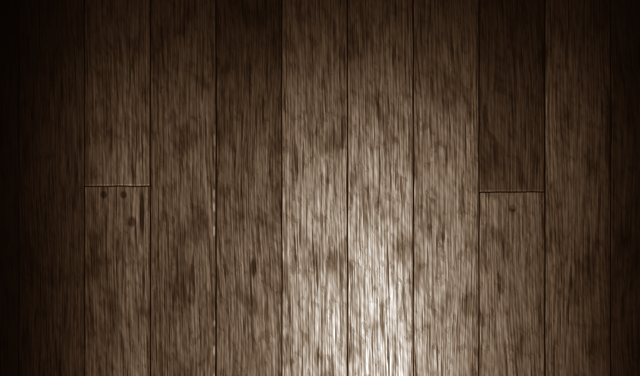
A Shadertoy shader for this texture:

```glsl
#define FIRST_SEAM 0.0295
#define PLANK_WIDTH 0.1027
#define SEAM_HALF 0.0008
#define GLOW_CENTER vec2(0.585, 0.08)
#define GLOW_SIZE vec2(0.18, 0.46)
#define GLOW_GAIN 0.31
#define ROOM_GAIN 0.38
#define GRAIN_FREQ 320.0
#define GRAIN_DEPTH 0.5
#define STAIN_DEPTH 0.2
#define WARM_CURVE vec3(1.0, 1.24, 1.52)

float hash(float n) { return fract(sin(n * 91.37 + 4.1) * 4375.85); }

vec2 gradient(vec2 cell) {
    float angle = 6.2832 * fract(sin(dot(cell, vec2(12.99, 78.23))) * 4375.85);
    return vec2(cos(angle), sin(angle));
}

float gradientNoise(vec2 p) {
    vec2 i = floor(p), f = fract(p);
    vec2 u = f * f * f * (f * (f * 6.0 - 15.0) + 10.0);
    float a = dot(gradient(i), f);
    float b = dot(gradient(i + vec2(1, 0)), f - vec2(1, 0));
    float c = dot(gradient(i + vec2(0, 1)), f - vec2(0, 1));
    float d = dot(gradient(i + vec2(1, 1)), f - vec2(1, 1));
    return mix(mix(a, b, u.x), mix(c, d, u.x), u.y);
}

// Vertical fibres; the shear staggers rows so no horizontal bands form
float fibre(vec2 p, float across, float along) {
    float x = p.x * across;
    return gradientNoise(vec2(x, p.y * along + 0.38 * x));
}

float fbm(vec2 p) {
    float sum = 0.0, gain = 1.0;
    for (int i = 0; i < 4; i++) {
        sum += gain * gradientNoise(p);
        p = vec2(p.x * 2.03, p.y * 2.03 + 0.4 * p.x) + 17.3;
        gain *= 0.65;
    }
    return sum;
}

// Soft ellipse: 1 inside, 0 outside
float spot(vec2 uv, vec2 center, vec2 radius) {
    return 1.0 - smoothstep(0.5, 1.2, length((uv - center) / radius));
}

float lighting(vec2 uv) {
    float sides = exp(-pow(abs(uv.x - 0.53) / 0.43, 4.0));
    float rise = mix(0.28, 1.0, 1.0 - smoothstep(0.5, 1.12, uv.y));
    vec2 g = (uv - GLOW_CENTER) / GLOW_SIZE;
    return ROOM_GAIN * sides * rise + GLOW_GAIN * exp(-dot(g, g));
}

float plankTone(float index, float y) {
    float tones[11] = float[11](0.8, 0.95, 1.15, 0.9, 0.84, 1.04, 1.06, 0.96, 0.9, 1.0, 0.8);
    float tone = tones[clamp(int(index) + 1, 0, 10)];
    if (index == 7.0) tone *= mix(1.0, 0.7, smoothstep(0.485, 0.493, y));
    if (index == 3.0) tone *= mix(1.0, 0.8, smoothstep(0.4, 0.9, y));
    return tone;
}

// Brightness factor of the wood surface, varied by plank seed
float woodSurface(vec2 uv, float seed) {
    vec2 p = uv + vec2(seed * 0.37, seed * 5.13);
    float bend = mix(0.002, 0.014, hash(seed + 2.0));
    p.x += bend * gradientNoise(p * vec2(11.0, 2.2));
    float grain = fibre(p, GRAIN_FREQ, 9.0)
                + 0.3 * fibre(p, GRAIN_FREQ * 0.45, 3.0)
                + 0.45 * fibre(p + 3.1, GRAIN_FREQ * 0.85, 45.0);
    float cracks = smoothstep(0.2, 0.42, fibre(p + 7.7, 200.0, 8.0));
    float stain = fbm(p * vec2(19.0, 6.0));
    float scuffs = smoothstep(0.15, 0.6, fbm(p * vec2(70.0, 22.0) + 9.0));
    float wood = 1.06 + GRAIN_DEPTH * grain + 0.12 * stain;
    wood *= 1.0 - STAIN_DEPTH * smoothstep(0.1, 0.65, -stain);
    return max(wood * (1.0 - 0.3 * cracks) * (1.0 - 0.17 * scuffs), 0.1);
}

void mainImage(out vec4 fragColor, in vec2 fragCoord) {
    vec2 uv = fragCoord / iResolution.xy;
    float aa = 0.8 / iResolution.x;
    float aspect = iResolution.x / iResolution.y;

    // Plank layout
    float wobble = 0.0008 * gradientNoise(vec2(uv.x * 10.0, uv.y * 9.0));
    float s = (uv.x + wobble - FIRST_SEAM) / PLANK_WIDTH;
    float plank = floor(s), seam = floor(s + 0.5);
    float d = (s - seam) * PLANK_WIDTH;

    // Cross joints split two of the planks
    bool jointed = plank == 1.0 || plank == 7.0;
    float jointY = plank == 1.0 ? 0.504 : 0.489;
    float jd = (uv.y - jointY + 0.002 * gradientNoise(uv * 40.0)) / aspect;
    float seed = plank + 2.0 + (jointed && jd < 0.0 ? 13.0 : 0.0);

    float value = lighting(uv) * plankTone(plank, uv.y) * woodSurface(uv, seed);

    // Knot, nail holes and a gouge
    value *= 1.0 - 0.5 * spot(uv, vec2(0.396, 0.289), vec2(0.005, 0.03));
    for (int i = 0; i < 2; i++)
        value *= 1.0 - 0.45 * spot(uv, vec2(0.162 + 0.031 * float(i), 0.482), vec2(0.006, 0.011));
    value *= 1.0 - 0.35 * spot(uv, vec2(0.801, 0.445), vec2(0.007, 0.01));
    value += 0.08 * spot(uv, vec2(0.801, 0.448), vec2(0.004, 0.005));
    value *= 1.0 - 0.5 * spot(uv, vec2(0.222, 0.435), vec2(0.004, 0.075));
    value += 0.08 * spot(uv, vec2(0.228, 0.435), vec2(0.002, 0.07));
    value *= 1.0 - 0.4 * spot(uv, vec2(0.206, 0.41), vec2(0.007, 0.016));

    // Seams: shaded bevel, lit lip, dark gap
    float halfGap = SEAM_HALF * mix(0.8, 1.3, hash(seam + 5.0)) * (seam == 3.0 ? 1.6 : 1.0);
    value *= 1.0 - 0.18 * exp(-abs(d) / 0.004);
    float lip = exp(-pow((d - halfGap - 0.0018) / 0.0012, 2.0));
    value *= 1.0 + 0.3 * lip * smoothstep(-0.3, 0.3, gradientNoise(vec2(seam * 7.3, uv.y * 14.0)));
    value *= mix(0.3, 1.0, smoothstep(halfGap - aa, halfGap + aa, abs(d)));

    // Pale chips along the widest seam
    float chips = smoothstep(0.08, 0.3, gradientNoise(vec2(3.7, uv.y * 24.0)));
    float chipLine = 1.0 - smoothstep(0.0005, 0.0005 + 2.0 * aa, abs(d + 0.003));
    if (seam == 3.0) value += 0.2 * chips * chipLine * (1.0 - smoothstep(0.45, 0.75, uv.y));

    if (jointed) {
        value *= 1.0 + 0.25 * exp(-pow((jd - 0.0026) / 0.0012, 2.0));
        value *= mix(0.35, 1.0, smoothstep(SEAM_HALF - aa, SEAM_HALF + aa, abs(jd)));
    }

    // Sepia tint with a dark floor
    value = clamp(value + 0.025, 0.0, 1.0);
    fragColor = vec4(pow(vec3(value), WARM_CURVE), 1.0);
}
```
